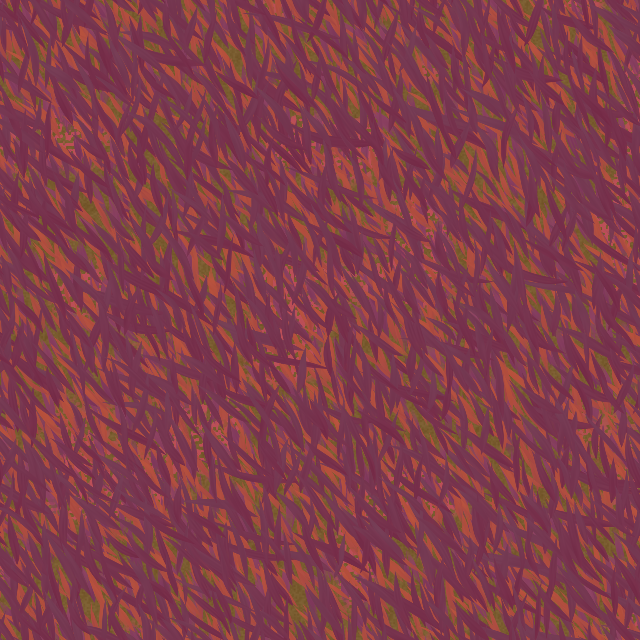
A three.js fragment shader for this pattern:

```glsl
// Dense brushed grass: plum blades laid over orange and mauve strokes
// on a grainy olive ground with pink flecks. Each layer scatters curved,
// tapered blades on a jittered grid turned to the layer's direction.

#define PLUM_KEEP 0.68    // share of plum cells that hold a blade
#define ORANGE_KEEP 0.9
#define MAUVE_KEEP 0.9
#define SPREAD 0.85       // range of blade angles in a layer, radians
#define BEND 0.26         // curvature relative to half length
#define EDGE 0.0013       // width of the smoothed edge
#define GRAIN 0.09        // contrast of the ground
#define LEAN 2.06         // main direction, radians

varying vec2 vUv;

const vec3 OLIVE = vec3(0.475, 0.36, 0.185);
const vec3 PINK = vec3(0.78, 0.30, 0.37);
const vec3 MAUVE_DARK = vec3(0.48, 0.21, 0.35);
const vec3 MAUVE_LIGHT = vec3(0.57, 0.27, 0.39);
const vec3 ORANGE_DARK = vec3(0.65, 0.28, 0.26);
const vec3 ORANGE_LIGHT = vec3(0.73, 0.325, 0.235);
const vec3 PLUM_DARK = vec3(0.465, 0.175, 0.285);
const vec3 PLUM_LIGHT = vec3(0.46, 0.24, 0.335);

float hash(vec2 p) {
  return fract(sin(dot(p, vec2(127.1, 311.7))) * 43758.5453);
}

vec4 hash4(vec2 p) {
  return fract(sin(dot(p, vec2(127.1, 311.7)) + vec4(0.0, 1.7, 3.1, 4.9)) * 43758.5453);
}

float noise(vec2 p) {
  vec2 i = floor(p);
  vec2 f = fract(p);
  f = f * f * (3.0 - 2.0 * f);
  return mix(mix(hash(i), hash(i + vec2(1.0, 0.0)), f.x),
             mix(hash(i + vec2(0.0, 1.0)), hash(i + vec2(1.0, 1.0)), f.x), f.y);
}

vec2 turn(vec2 p, float a) {
  float c = cos(a);
  float s = sin(a);
  return vec2(c * p.x + s * p.y, c * p.y - s * p.x);
}

// Paints one layer of blades; size holds half length and half width
void paintBlades(inout vec3 color, vec2 uv, float angle, vec2 size, float keep,
                 float bristle, vec3 dark, vec3 light, float seed) {
  vec2 cell = size.x * vec2(1.15, 0.45);
  vec2 p = turn(uv, angle);
  vec2 home = floor(p / cell);
  for (int i = -1; i <= 1; i++) {
    for (int j = -2; j <= 2; j++) {
      vec2 id = home + vec2(float(i), float(j));
      vec4 place = hash4(id + seed * 17.0);
      vec4 form = hash4(id + seed * 17.0 + 53.0);
      if (form.x > keep * (0.75 + 0.5 * noise(id * 0.35 + seed))) continue;

      // Blade frame: s runs from base (-1) to tip (1), y is off the curved spine
      vec2 q = turn(p - (id + place.xy) * cell, (place.z - 0.5) * SPREAD);
      float halfLen = size.x * mix(0.6, 1.0, form.y);
      float s = clamp(q.x / halfLen, -1.0, 1.0);
      float bend = (form.z - 0.5) * BEND;
      float y = q.y - halfLen * (bend * s * s + 0.035 * sin(3.0 * s + 6.0 * form.w));
      float halfWidth = size.y * mix(0.6, 1.0, place.w) * (1.0 - s * s) * (1.0 - 0.35 * s);
      float inside = halfWidth - abs(y);
      if (inside <= 0.0) continue;

      // Bristle streaks break up the ends and tint the body
      float streak = noise(vec2(s * 2.0 + form.w * 50.0, y * 420.0));
      float cover = smoothstep(0.0, EDGE, inside);
      cover *= 1.0 - bristle * smoothstep(0.3, 0.7, streak) * smoothstep(0.0, 0.9, abs(s));
      float tone = clamp(0.5 + 0.35 * s + 0.7 * (form.w - 0.5), 0.0, 1.0);
      vec3 paint = mix(dark, light, tone) + 0.025 * (streak - 0.5);
      color = mix(color, paint, cover);
    }
  }
}

// Olive ground with fine grain and patches of pink flecks
vec3 ground(vec2 uv) {
  float grain = 0.6 * noise(uv * 380.0) + 0.4 * noise(uv * 110.0);
  float patches = smoothstep(0.62, 0.8, noise(uv * 9.0 + 4.0));
  float flecks = smoothstep(0.42, 0.56, noise(uv * 230.0 + 9.0));
  return mix(OLIVE + GRAIN * (grain - 0.5), PINK, 0.85 * patches * flecks);
}

void main() {
  vec2 uv = vUv + 3.0;
  vec3 color = ground(uv);

  // Soft mauve brushing, then crisp orange blades
  paintBlades(color, uv, LEAN - 0.1, vec2(0.050, 0.0085), MAUVE_KEEP, 0.9, MAUVE_DARK, MAUVE_LIGHT, 1.0);
  paintBlades(color, uv, LEAN, vec2(0.050, 0.0068), ORANGE_KEEP, 0.45, ORANGE_DARK, ORANGE_LIGHT, 2.0);
  paintBlades(color, uv, LEAN + 0.1, vec2(0.040, 0.0046), ORANGE_KEEP, 0.3, ORANGE_DARK, ORANGE_LIGHT, 3.0);

  // Plum blades: main lean, flat long ones, and steep ones on top
  paintBlades(color, uv, LEAN, vec2(0.055, 0.0068), PLUM_KEEP, 0.15, PLUM_DARK, PLUM_LIGHT, 4.0);
  paintBlades(color, uv, LEAN + 0.45, vec2(0.090, 0.0090), PLUM_KEEP, 0.1, PLUM_DARK, PLUM_LIGHT, 5.0);
  paintBlades(color, uv, LEAN - 0.45, vec2(0.058, 0.0076), PLUM_KEEP, 0.1, PLUM_DARK, PLUM_LIGHT, 6.0);
  paintBlades(color, uv, LEAN + 0.1, vec2(0.062, 0.0078), PLUM_KEEP, 0.1, PLUM_DARK, PLUM_LIGHT, 7.0);

  gl_FragColor = vec4(color, 1.0);
}
```
